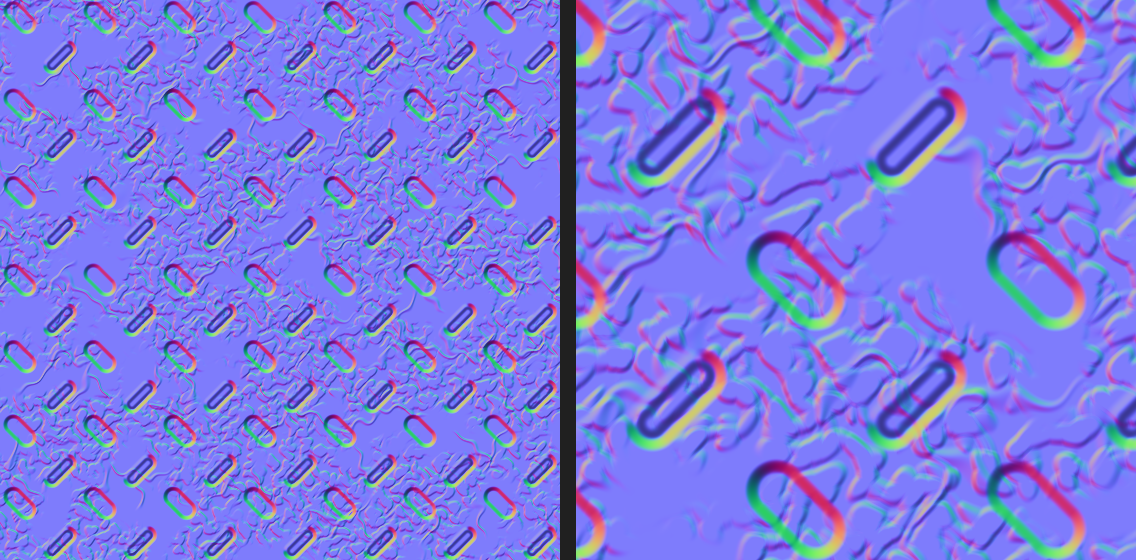
Left: the whole. Right: its middle third, enlarged.
A Shadertoy shader for this texture map:

```glsl
// Normal map of a worn metal tread plate: diagonal studs in alternating rows, gritty patches and cracks.

const float TAU = 6.28319;
const float COLUMNS = 7.0;
const int ROWS = 7;
const float FIRST_ROW = 0.0313;       // distance of the first row from the top
const float ROW_PITCH = 0.1563;
const float ROW_STAGGER = 0.071;      // drop from falling studs to rising studs
const vec2 FALLING_STUD = vec2(0.0165, 0.0178);  // half length, radius
const vec2 RISING_STUD = vec2(0.0200, 0.0160);
const float RIM_WIDTH = 0.0052;
const float RIM_SLOPE = 2.1;
const float LIP_DEPTH = 0.0095;       // inner lip of the rising studs
const float LIP_SLOPE = 1.15;
const float GRIT_HEIGHT = 0.0023;
const float CRACK_HEIGHT = 0.0018;
const float SAMPLE_STEP = 0.0016;
const vec2 LOWER_RIGHT = vec2(0.7071, -0.7071);

vec2 hash2(vec2 p) {
    return fract(sin(vec2(dot(p, vec2(127.1, 311.7)), dot(p, vec2(269.5, 183.3)))) * 43758.5);
}

// Tiling cellular noise: distances to the nearest and second nearest points
vec2 cellular(vec2 p, float cells) {
    p *= cells;
    vec2 base = floor(p), f = p - base;
    vec2 nearest = vec2(8.0);
    for (int y = -1; y <= 1; y++)
    for (int x = -1; x <= 1; x++) {
        vec2 o = vec2(x, y);
        float d = length(o + hash2(mod(base + o, cells) + cells) - f);
        nearest = d < nearest.x ? vec2(d, nearest.x) : vec2(nearest.x, min(nearest.y, d));
    }
    return nearest;
}

float wave(vec2 p, float fx, float fy, float phase) {
    return sin(TAU * (fx * p.x + fy * p.y) + phase);
}

// Broad patches where the grit is strong
float wearMask(vec2 p) {
    float w = wave(p, 2.0, 1.0, 1.6 * wave(p, -1.0, 3.0, 0.8))
            + wave(p, 3.0, -2.0, 1.8 * wave(p, 2.0, 3.0, 2.1))
            + 0.7 * wave(p, 5.0, 4.0, 2.0 * wave(p, 4.0, -6.0, 0.4))
            + 0.5 * wave(p, -9.0, 7.0, 1.5 * wave(p, 8.0, 5.0, 1.0));
    return smoothstep(-0.85, 0.35, w + 0.25 - 0.35 * cos(TAU * (p.x - 0.08)));
}

// Flaked grit and thin wandering cracks
float wearHeight(vec2 p, float mask, float crackMask) {
    vec2 wobble = vec2(wave(p, 5.0, 13.0, 0.7) + 0.6 * wave(p, -17.0, 23.0, 2.0),
                       wave(p, 14.0, -6.0, 1.9) + 0.6 * wave(p, 25.0, 11.0, 0.3));
    vec2 q = p + 0.004 * wobble;
    float flakes = cellular(q, 46.0).x + 0.7 * cellular(q, 71.0).x;
    vec2 cell = cellular(p + 0.007 * wobble, 9.0);
    float grit = smoothstep(0.62, 0.94, flakes) * mask;
    float crack = smoothstep(0.0, 0.075, cell.y - cell.x) * crackMask;
    return GRIT_HEIGHT * grit + CRACK_HEIGHT * crack;
}

vec2 wearSlope(vec2 p) {
    float mask = wearMask(p);
    float crackMask = smoothstep(-0.4, 0.6, wave(p, 3.0, 2.0, 2.0 * wave(p, -2.0, 4.0, 1.0)));
    vec2 e = vec2(SAMPLE_STEP, 0.0);
    float dx = wearHeight(p + e.xy, mask, crackMask) - wearHeight(p - e.xy, mask, crackMask);
    float dy = wearHeight(p + e.yx, mask, crackMask) - wearHeight(p - e.yx, mask, crackMask);
    return -vec2(dx, dy) / (2.0 * SAMPLE_STEP);
}

float band(float d, float centre, float halfWidth) {
    return 1.0 - smoothstep(0.0, halfWidth, abs(d - centre));
}

// Row spacing tightens below the fourth row
float rowHeight(float row) {
    float tight = max(row - 3.0, 0.0);
    return 1.0 - FIRST_ROW - ROW_PITCH * row + tight * (0.0176 + 0.00195 * tight);
}

// Slope of all studs in xy, rim coverage in z
vec3 studSlope(vec2 p) {
    vec3 result = vec3(0.0);
    for (int row = 0; row < ROWS; row++)
    for (int kind = 0; kind < 2; kind++) {
        float rising = float(kind);
        float column = p.x * COLUMNS + 0.25 - 0.5 * rising;
        vec2 q = vec2((fract(column) - 0.5) / COLUMNS,
                      p.y - rowHeight(float(row)) + ROW_STAGGER * rising);
        vec2 size = mix(FALLING_STUD, RISING_STUD, rising);
        vec2 axis = vec2(0.7071, mix(-0.7071, 0.7071, rising));
        vec2 away = q - axis * clamp(dot(q, axis), -size.x, size.x);
        float d = length(away) - size.y;
        vec2 outward = away / max(length(away), 1e-4);

        float rim = band(d, -0.0035, RIM_WIDTH);
        float lip = band(d, -LIP_DEPTH, 0.005) * rising;
        float facing = smoothstep(-0.95, -0.35, dot(outward, LOWER_RIGHT));
        float strength = mix(1.0, mix(-0.16, 1.0, facing), rising);
        strength *= 0.82 + 0.3 * hash2(vec2(floor(column), float(2 * row + kind))).x;
        result.xy += outward * rim * RIM_SLOPE * strength - LOWER_RIGHT * lip * LIP_SLOPE;
        result.z = max(result.z, max(rim, lip));
    }
    return result;
}

void mainImage(out vec4 fragColor, in vec2 fragCoord) {
    vec2 p = fragCoord / iResolution.xy;
    vec3 studs = studSlope(p);
    vec2 slope = studs.xy + wearSlope(p) * (1.0 - 0.6 * studs.z);

    // Pack the tilt: red to the right, green downwards, blue fading on steep sides
    vec2 tilt = slope * inversesqrt(1.0 + dot(slope, slope));
    vec3 color = vec3(0.495 + 0.5 * tilt.x, 0.485 - 0.5 * tilt.y, 0.99 - 0.72 * dot(tilt, tilt));
    fragColor = vec4(clamp(color, 0.0, 1.0), 1.0);
}
```
